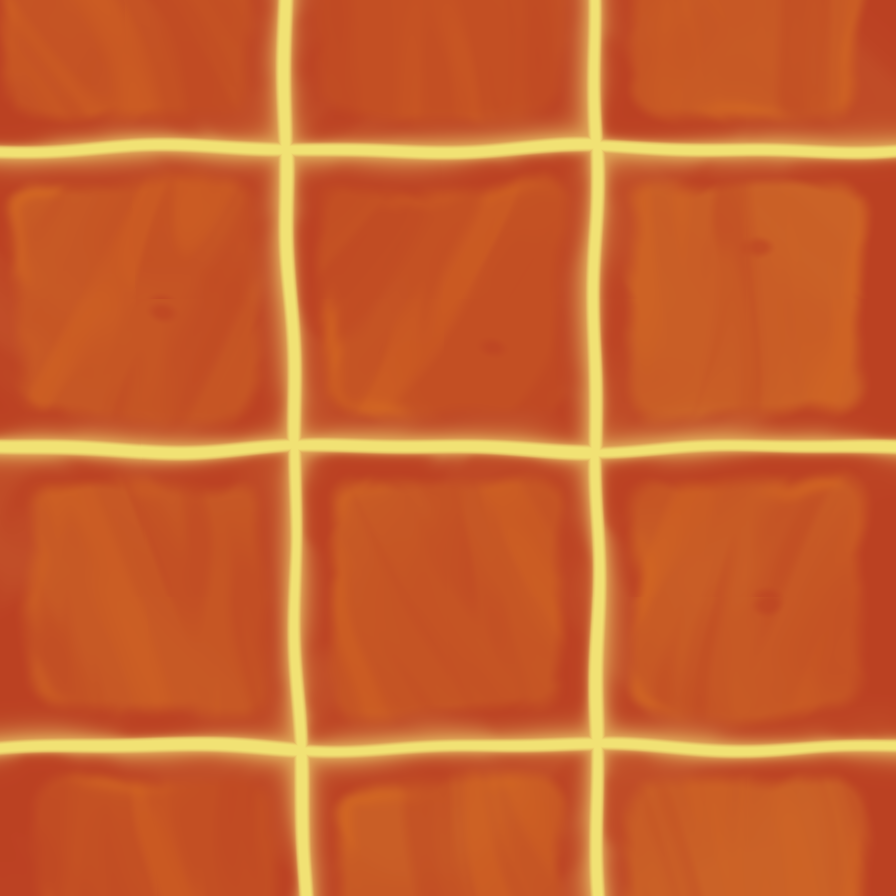
Reproduce this pattern procedurally as a three.js fragment shader.

```glsl
// Hand-painted terracotta tiles, three by three, parted by wavering pale grout.
// Each tile is a wobbly rounded-box face on a darker rim; layered, domain-warped
// sines bend the joints, vary the soft grout halo and lay down brush strokes.

varying vec2 vUv;

// Lengths are in tile widths unless noted
const float TILES = 3.0;
const float ROW_OFFSET = 0.5;
const float LEAN = 0.15;
const float WOBBLE = 0.011;
const float GROUT_HALF = 0.019;
const float GROUT_SOFT = 0.009;
const float HALO_MIN = 0.012;
const float HALO_MAX = 0.052;
const float FACE_HALF = 0.385;
const float FACE_ROUND = 0.09;
const float FACE_WOBBLE = 0.030;
const float FACE_SOFT = 0.035;

const vec3 GROUT = vec3(0.945, 0.885, 0.455);
const vec3 HALO = vec3(0.890, 0.700, 0.370);
const vec3 RIM = vec3(0.735, 0.255, 0.135);
const vec3 RIM_PALE = vec3(0.765, 0.325, 0.165);
const vec3 CLAY_RED = vec3(0.765, 0.310, 0.137);
const vec3 CLAY_ORANGE = vec3(0.795, 0.383, 0.152);
const vec3 EMBER = vec3(0.835, 0.410, 0.130);

float hash(vec2 id) {
  return fract(sin(dot(id, vec2(127.1, 311.7))) * 4375.85);
}

// Layered sines with domain warping, roughly -0.9 to 0.9
float flow(vec2 p) {
  float sum = 0.0;
  float amp = 0.5;
  for (int i = 0; i < 3; i++) {
    p += 0.8 * sin(p.yx * 1.3 + float(i) * 2.1);
    sum += amp * sin(p.x + 1.7 * sin(p.y * 0.6));
    p = mat2(0.8, 0.6, -0.6, 0.8) * p * 1.7;
    amp *= 0.5;
  }
  return sum;
}

float roundBox(vec2 p, float halfSize, float radius) {
  vec2 d = abs(p) - halfSize + radius;
  return length(max(d, 0.0)) + min(max(d.x, d.y), 0.0) - radius;
}

// Canvas to tile space, with leaning and wavering joints
vec2 tileSpace(vec2 uv) {
  vec2 p = uv * TILES + vec2(0.0, ROW_OFFSET);
  float away = 1.0 - uv.x;
  p.x += LEAN * away * away * (uv.y - 0.25);
  vec2 line = floor(p + 0.5);
  p.x += WOBBLE * (0.6 * sin(p.y * 4.1 + line.x * 2.3) + 0.4 * sin(p.y * 9.7 + line.x));
  p.y += WOBBLE * (sin(p.x * 4.6 + line.y * 2.6) + 0.5 * sin(p.x * 9.3 + line.y * 4.0));
  return p;
}

vec3 paintTile(vec2 q, vec2 id) {
  float seed = hash(id);
  float seed2 = hash(id + 17.3);
  vec2 shift = vec2(seed, seed2) * 23.0;

  // Rim
  vec3 color = mix(RIM, RIM_PALE, 0.7 * smoothstep(0.0, 0.8, flow(q * 4.0 + shift.yx)));

  // Brush strokes, mostly upright with a tilt for each tile
  float tilt = (seed2 - 0.5) * 1.1;
  vec2 s = mat2(cos(tilt), sin(tilt), -sin(tilt), cos(tilt)) * q;
  float stroke = flow(s * vec2(9.0, 2.2) + shift);
  float wash = flow(q * 3.2 + shift.yx + 5.0);
  vec3 face = mix(CLAY_RED, CLAY_ORANGE, clamp(seed + 0.35 * wash, 0.0, 1.0));
  face = mix(face, EMBER, 0.38 * smoothstep(0.15, 0.8, stroke));
  face = mix(face, RIM, 0.40 * smoothstep(0.1, 0.8, -stroke));

  // Dark smudge on some tiles
  vec2 spot = q - 0.35 * (vec2(seed2, seed) - 0.5);
  float smudge = smoothstep(0.06, 0.01, length(spot * vec2(1.0, 1.4)) + 0.015 * stroke);
  face = mix(face, RIM, 0.6 * smudge * step(0.5, seed2));

  // Uneven face outline with a warm smear along parts of it
  float d = roundBox(q, FACE_HALF, FACE_ROUND) + FACE_WOBBLE * flow(q * 7.0 + shift);
  color = mix(color, face, smoothstep(FACE_SOFT, -FACE_SOFT, d));
  float smear = exp(-pow(abs(d + 0.03) / 0.028, 2.0));
  return mix(color, EMBER, 0.6 * smear * smoothstep(0.2, 0.8, wash));
}

void main() {
  vec2 p = tileSpace(vUv);
  vec2 id = floor(p);
  id.x = clamp(id.x, 0.0, TILES - 1.0);
  vec3 color = paintTile(p - id - 0.5, id);

  // Joints: upright ones lie only inside the canvas
  vec2 line = floor(p + 0.5);
  line.x = clamp(line.x, 1.0, TILES - 1.0);
  vec2 gap = abs(p - line);
  vec2 along = vec2(flow(p * vec2(2.0, 3.7) + id * 3.1), flow(p * vec2(3.7, 2.0) + id.yx * 4.3 + 9.0));
  vec2 width = GROUT_HALF * (1.0 + 0.28 * along.yx);

  // Uneven halo, then the solid grout
  vec2 reach = mix(vec2(HALO_MIN), vec2(HALO_MAX), smoothstep(-0.7, 0.9, along));
  vec2 glow = exp(-max(gap - width, 0.0) / reach);
  glow *= smoothstep(0.17, 0.02, gap);
  color = mix(color, HALO, 0.9 * (1.0 - (1.0 - glow.x) * (1.0 - glow.y)));
  vec2 solid = 1.0 - smoothstep(width - GROUT_SOFT, width + GROUT_SOFT, gap);
  color = mix(color, GROUT, max(solid.x, solid.y));

  gl_FragColor = vec4(color, 1.0);
}
```
